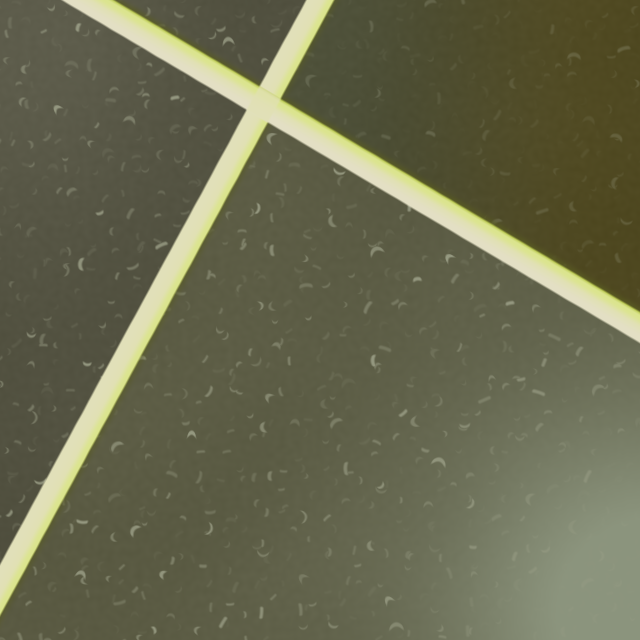
Give the GLSL for this texture, as a WebGL 2 fragment shader.

```glsl
#version 300 es
precision highp float;
// Dark speckled floor tiles seen close up, parted by two pale crossing joints.
// A rotated square repeat gives the joints; jittered cells scatter bent flakes;
// gradient noise, tile tints and a corner sheen vary the surface.
uniform vec2 u_resolution;
out vec4 outColor;

// Layout, in canvas units
const vec2 CROSSING = vec2(0.412, 0.837);
const vec2 NORMAL_STEEP = vec2(0.879, -0.477);   // points right of the steep joint
const vec2 NORMAL_SHALLOW = vec2(0.510, 0.860);  // points above the shallow joint
const float TILE_PITCH = 1.2;
const vec2 JOINT_HALF = vec2(0.0192, 0.0208);
const float EDGE_SOFT = 0.0022;
const vec2 SHEEN_CENTER = vec2(1.02, 0.04);
const float SHEEN_RADIUS = 0.31;

// Colours
const vec3 TILE_MAIN = vec3(0.350, 0.350, 0.258);
const vec3 TILE_SLATE = vec3(0.315, 0.312, 0.245);
const vec3 TILE_GREEN = vec3(0.305, 0.315, 0.225);
const vec3 TILE_OLIVE = vec3(0.310, 0.285, 0.130);
const vec3 SHEEN = vec3(0.580, 0.620, 0.530);
const vec3 FLAKE = vec3(0.620, 0.635, 0.540);
const vec3 JOINT_PALE = vec3(0.890, 0.875, 0.770);
const vec3 JOINT_CREAM = vec3(0.880, 0.880, 0.700);
const vec3 JOINT_YELLOW = vec3(0.860, 0.895, 0.560);
const vec3 JOINT_LIME = vec3(0.720, 0.780, 0.290);
const vec3 FRINGE = vec3(0.350, 0.360, 0.130);

vec2 hash2(vec2 p) {
    vec3 q = fract(p.xyx * vec3(0.1031, 0.1030, 0.0973));
    q += dot(q, q.yzx + 33.33);
    return fract((q.xx + q.yz) * q.zy);
}

float corner(vec2 cell, vec2 offset, vec2 f) {
    return dot(hash2(cell + offset + 71.0) * 2.0 - 1.0, f - offset);
}

float gradientNoise(vec2 p) {
    vec2 i = floor(p), f = fract(p);
    vec2 u = f * f * f * (f * (f * 6.0 - 15.0) + 10.0);
    return mix(mix(corner(i, vec2(0, 0), f), corner(i, vec2(1, 0), f), u.x),
               mix(corner(i, vec2(0, 1), f), corner(i, vec2(1, 1), f), u.x), u.y);
}

// One bent flake per cell, searched over the neighbouring cells
float flakes(vec2 p, float cells, float size, float seed, float soft) {
    vec2 home = floor(p * cells);
    float cover = 0.0;
    for (int y = -1; y <= 1; y++)
    for (int x = -1; x <= 1; x++) {
        vec2 cell = home + vec2(x, y);
        vec2 place = hash2(cell + seed);
        vec2 look = hash2(cell + seed + 37.0);
        vec2 kind = hash2(cell + seed + 83.0);
        float angle = 0.75 + (look.x - 0.5) * 2.4;
        vec2 d = p - (cell + place) / cells;
        d = mat2(cos(angle), -sin(angle), sin(angle), cos(angle)) * d;
        float reach = size * mix(0.45, 1.1, look.y);
        d.y += (kind.x - 0.5) * d.x * d.x / reach;
        d.x -= clamp(d.x, -reach, reach);
        float radius = size * mix(0.25, 0.46, kind.x);
        float shape = 1.0 - smoothstep(-soft, soft, length(d) - radius);
        cover = max(cover, shape * mix(0.12, 1.0, kind.y * kind.y));
    }
    return cover;
}

// Cross-joint shading: pale on the low side, lime on the high side (t in -1..1)
vec3 jointColor(float t, float paleness) {
    vec3 c = mix(JOINT_CREAM, JOINT_PALE, paleness * (1.0 - smoothstep(-0.7, 0.3, t)));
    c = mix(c, JOINT_YELLOW, smoothstep(0.0, 0.65, t));
    return mix(c, JOINT_LIME, smoothstep(0.72, 1.05, t));
}

void main() {
    vec2 p = gl_FragCoord.xy / u_resolution;
    float pixel = 1.0 / min(u_resolution.x, u_resolution.y);
    float soft = max(EDGE_SOFT, pixel);

    // Tile frame: signed distance to the nearest joint on each axis
    vec2 q = vec2(dot(p - CROSSING, NORMAL_STEEP), dot(p - CROSSING, NORMAL_SHALLOW));
    vec2 joint = mod(q + 0.5 * TILE_PITCH, TILE_PITCH) - 0.5 * TILE_PITCH;
    joint += 0.0006 * vec2(gradientNoise(p * 38.0), gradientNoise(p * 38.0 + 19.0));
    vec2 side = smoothstep(-soft, soft, q);
    float upperRight = side.x * side.y;

    // Tile tints, cloudiness and sheen
    vec3 color = mix(TILE_SLATE, TILE_MAIN, side.x);
    color = mix(color, mix(TILE_GREEN, TILE_OLIVE, smoothstep(0.5, 0.95, p.x)), upperRight);
    color += 0.022 * gradientNoise(p * 4.0) + 0.016 * gradientNoise(p * 85.0);
    color += 0.05 * exp(-12.0 * dot(p - vec2(0.0, 0.93), p - vec2(0.0, 0.93)));
    float reach = length(p - SHEEN_CENTER) / SHEEN_RADIUS;
    float sheen = exp(-reach * reach) + 0.22 * exp(-0.3 * reach * reach);
    color = mix(color, SHEEN, min(sheen, 1.0) * 0.85 * (1.0 - upperRight));

    // Flakes: sparse large ones over many small faint ones
    float flake = max(flakes(p, 17.0, 0.0072, 5.0, soft),
                      0.65 * flakes(p, 27.0, 0.0050, 141.0, soft));
    float visible = mix(0.9, 0.3, max(upperRight, 0.85 * min(sheen, 1.0)));
    color = mix(color, FLAKE, flake * visible);

    // Olive fringe beside the lime edges, then the joints themselves
    vec2 rim = joint - JOINT_HALF;
    vec2 fringe = exp(-pow(rim / 0.007, vec2(2.0)));
    color = mix(color, FRINGE, 0.7 * max(fringe.x * 0.7, fringe.y));
    vec2 band = 1.0 - smoothstep(-soft, soft, abs(joint) - JOINT_HALF);
    vec2 t = joint / JOINT_HALF;
    vec3 steep = jointColor(t.x - 0.12, 0.35);
    vec3 shallow = jointColor(t.y, 1.0);
    color = mix(color, steep, band.x);
    color = mix(color, shallow, band.y);
    color = mix(color, JOINT_CREAM, band.x * band.y * 0.75);
    outColor = vec4(clamp(color, 0.0, 1.0), 1.0);
}
```
